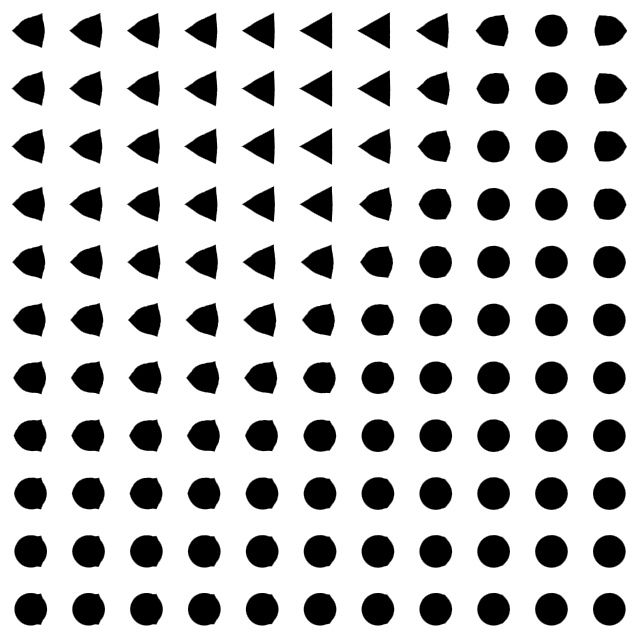
This pattern is drawn by a WebGL 2 fragment shader. Its source:

```glsl
#version 300 es
precision highp float;
// Grid of black blobs that morph from rough triangles (top left) to discs (right).
// Each outline is a polar radius: a disc blended with a triangle by a morph field
// over the grid, then roughened with noise that drifts slowly from cell to cell.

#define CELLS 11.0          // repeats across and down
#define PITCH 0.0904        // cell size in canvas units
#define DISC_RADIUS 0.281   // the lengths below are in cells
#define FLAT_SIDE 0.209     // centre to the triangle's upright side
#define SLANT_SIDE 0.1735   // centre to the triangle's slanted sides
#define CORNER_CAP 0.369    // blunts the triangle's corners
#define CORNER_KEEP 0.42    // how long the right corners survive
#define ROUGHNESS 0.011     // wobble of the outline
#define ROUGH_SCALE 3.6     // bumps around the outline
#define INK vec3(0.0)
#define PAPER vec3(1.0)

uniform vec2 u_resolution;
out vec4 fragColor;

float hash(vec2 p) {
  return fract(sin(dot(p, vec2(127.1, 311.7))) * 43758.5453);
}

float noise(vec2 p) {
  vec2 i = floor(p), f = fract(p);
  f = f * f * (3.0 - 2.0 * f);
  return mix(mix(hash(i), hash(i + vec2(1, 0)), f.x),
             mix(hash(i + vec2(0, 1)), hash(i + vec2(1, 1)), f.x), f.y);
}

// Morph amount at grid position g (0..1): 1 triangle, 0 disc, below 0 mirrored.
float morphField(vec2 g) {
  float rise = smoothstep(0.0, 0.8, g.y);
  float leftFade = mix(0.6, 1.0, min(g.x / 0.5, 1.0));
  float middle = 0.28 + 0.5 * g.y;
  float rightFade = 1.0 - smoothstep(middle - 0.17, middle + 0.17, g.x);
  float mirrored = 0.35 * smoothstep(0.9, 1.0, g.x) * smoothstep(0.5, 0.95, g.y);
  return rise * leftFade * rightFade - mirrored;
}

// Polar radius of a triangle pointing left, along the unit direction dir.
float triangleRadius(vec2 dir) {
  float slant = dot(vec2(dir.x, abs(dir.y)), vec2(-0.491, 0.871));
  float toSlant = SLANT_SIDE / max(slant, 0.001);
  float toFlat = FLAT_SIDE / max(dir.x, 0.001);
  return min(min(toSlant, toFlat), CORNER_CAP);
}

// Blended outline radius along dir for the cell at grid position g.
float blobRadius(vec2 dir, vec2 g) {
  float morph = morphField(g);
  vec2 facing = morph < 0.0 ? vec2(-dir.x, dir.y) : dir;
  float amount = abs(morph);
  float tri = triangleRadius(facing);

  // The two right corners fade out later than the left tip.
  bool rightCorner = facing.x > 0.0 && tri > DISC_RADIUS;
  if (rightCorner) amount = mix(amount, 1.0, CORNER_KEEP * (1.0 - g.x));

  // Half-formed shapes are the roughest.
  float wear = 0.35 + 3.0 * abs(morph) * (1.0 - abs(morph));
  vec2 drift = 0.35 * g + 7.0;
  float bumps = noise(dir * ROUGH_SCALE + drift) - 0.5;
  bumps += 0.6 * (noise(dir * ROUGH_SCALE * 2.3 + drift * 2.0) - 0.5);
  return mix(DISC_RADIUS, tri, amount) + ROUGHNESS * wear * bumps;
}

void main() {
  vec2 canvas = (gl_FragCoord.xy - 0.5 * u_resolution) / min(u_resolution.x, u_resolution.y);

  // Nearest cell of the grid and the position inside it
  vec2 p = canvas / PITCH;
  float last = 0.5 * (CELLS - 1.0);
  vec2 cell = clamp(floor(p + 0.5), -last, last);
  vec2 local = p - cell;
  vec2 gridPos = (cell + last) / (CELLS - 1.0);

  // Signed radial distance, smoothed over one pixel
  float dist = length(local);
  vec2 dir = local / max(dist, 0.0001);
  float inside = blobRadius(dir, gridPos) - dist;
  float cover = clamp(0.5 + inside / max(fwidth(inside), 0.0001), 0.0, 1.0);
  if (dist < 0.1) cover = 1.0;

  fragColor = vec4(mix(PAPER, INK, cover), 1.0);
}
```
